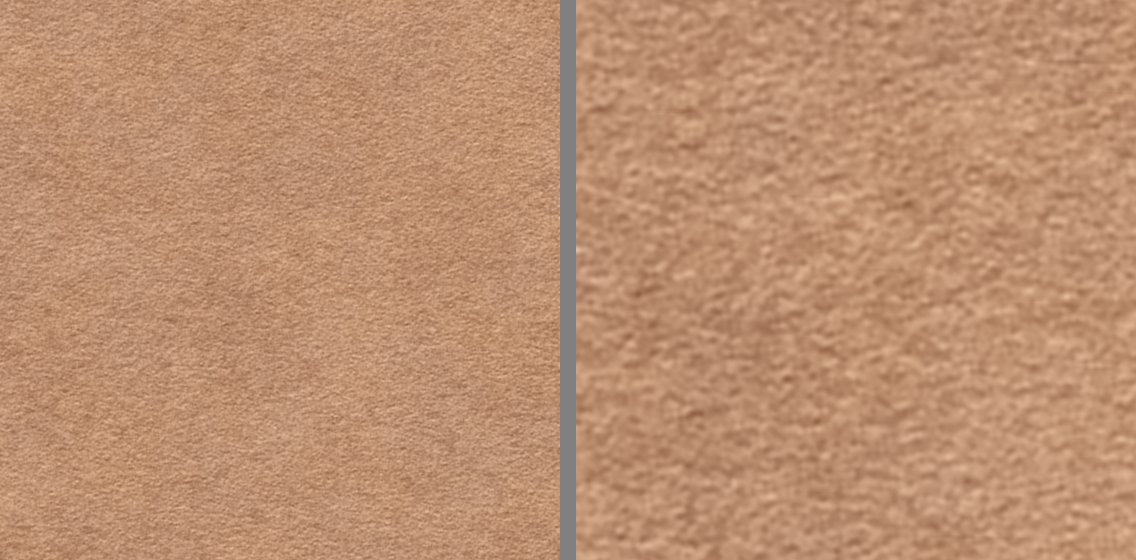
Left, the full canvas; right, a detail of the centre.
Write a Shadertoy shader that draws this texture.

```glsl
#define PAPER_COLOR vec3(0.744, 0.567, 0.444)
#define TONE_COLOR vec3(0.96, 1.04, 0.98)
#define TINT_COLOR vec3(0.002, -0.002, -0.011)
#define GRAIN_SCALE vec2(145.0, 215.0)
#define RELIEF_SHIFT vec2(0.0012, -0.0030)
#define RELIEF_DEPTH 0.072
#define FLECK_DEPTH 0.054
#define FIBRE_DEPTH 0.030
#define CLOUD_DEPTH 0.024
#define PIT_DEPTH 0.060

float hash(vec2 cell) {
    uvec2 q = uvec2(ivec2(cell)) * uvec2(1597334673u, 3812015801u);
    uint n = (q.x ^ q.y) * 1597334673u;
    n = (n ^ (n >> 15)) * 2246822519u;
    n ^= n >> 13;
    return float(n >> 8) / 16777216.0;
}

// Smooth value noise from -1 to 1
float noise(vec2 p) {
    vec2 cell = floor(p);
    vec2 f = p - cell;
    f = f * f * (3.0 - 2.0 * f);
    float low = mix(hash(cell), hash(cell + vec2(1, 0)), f.x);
    float high = mix(hash(cell + vec2(0, 1)), hash(cell + vec2(1, 1)), f.x);
    return 2.0 * mix(low, high, f.y) - 1.0;
}

vec2 turn(vec2 p, float angle) {
    float c = cos(angle), s = sin(angle);
    return vec2(c * p.x - s * p.y, s * p.x + c * p.y);
}

// Pulp surface: short, mostly level fibres crossing at small angles
float pulpHeight(vec2 uv) {
    float rising = noise(turn(uv, 0.32) * GRAIN_SCALE + 17.0);
    float falling = noise(turn(uv, -0.22) * GRAIN_SCALE * 1.13 + 291.0);
    float coarse = noise(turn(uv, 0.08) * GRAIN_SCALE * 0.55 + 83.0);
    return 0.65 * rising + 0.65 * falling + 0.30 * coarse;
}

// Broad uneven patches
float clouds(vec2 uv) {
    float sum = 0.0, weight = 0.5;
    vec2 p = uv * vec2(5.0, 7.0);
    for (int i = 0; i < 4; i++) {
        sum += weight * noise(p + 37.0 * float(i));
        p = turn(p, 0.25) * 2.1;
        weight *= 0.8;
    }
    return sum;
}

void mainImage(out vec4 fragColor, in vec2 fragCoord) {
    vec2 uv = fragCoord / iResolution.y;

    // Light from above on the pulp relief
    float relief = pulpHeight(uv) - pulpHeight(uv - RELIEF_SHIFT);

    // Fine flecks and longer fibres
    float fleck = noise(turn(uv, 0.7) * 270.0 + 53.0);
    float fibre = noise(turn(uv, 0.12) * vec2(48.0, 130.0) + 401.0);

    // Sparse dark pits and thin creases
    float pit = smoothstep(0.50, 0.95, noise(turn(uv, 0.3) * vec2(38.0, 62.0) + 211.0));
    pit *= 0.5 + 0.5 * noise(uv * vec2(130.0, 190.0) + 7.0);
    float crease = smoothstep(0.66, 0.95, noise(turn(uv, 0.03) * vec2(24.0, 165.0) + 619.0));

    float tone = RELIEF_DEPTH * relief + FLECK_DEPTH * fleck + FIBRE_DEPTH * fibre;
    tone += CLOUD_DEPTH * clouds(uv) - PIT_DEPTH * (pit + 0.5 * crease);

    // Patches drift between ochre and pinkish brown
    float tint = noise(turn(uv, 0.5) * 9.0 + 71.0) + 0.6 * noise(uv * 27.0 + 131.0);

    vec3 color = PAPER_COLOR + TONE_COLOR * tone + TINT_COLOR * tint;
    fragColor = vec4(clamp(color, 0.0, 1.0), 1.0);
}
```
